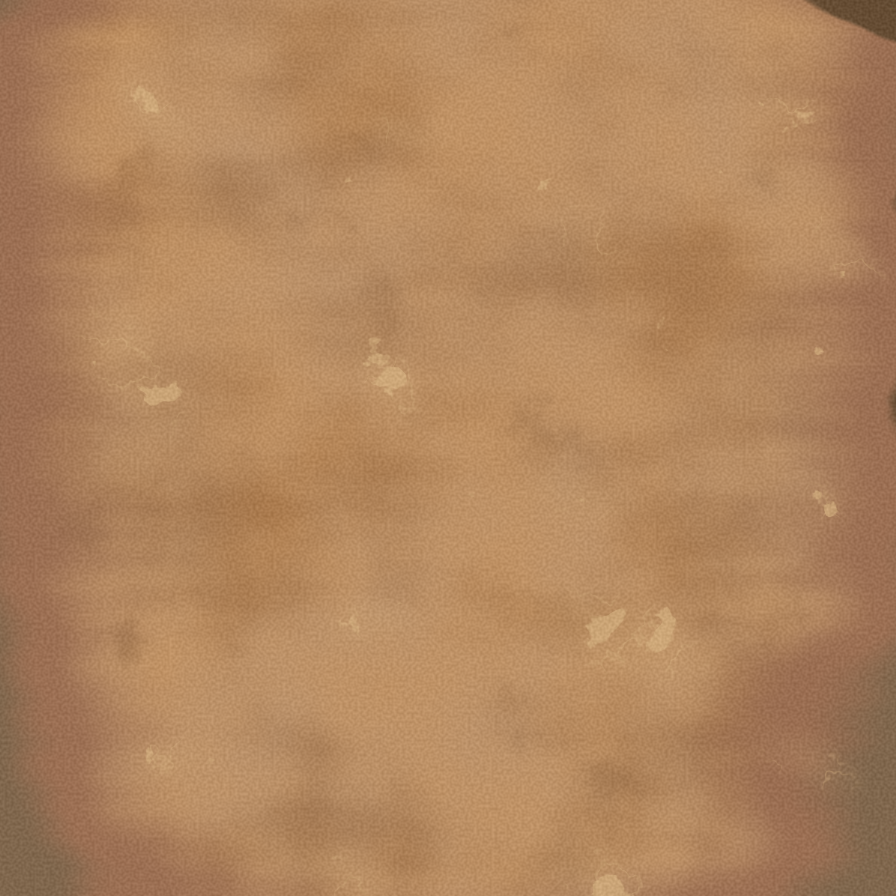
A WebGL 1 fragment shader for this texture:

```glsl
precision highp float;
// Aged, stained parchment: warm tan clouds with horizontal streaks, a reddish
// and olive worn rim, dark blots on the right, and ragged pale flakes.
// Layers of gradient noise are mixed from soft stains up to fine grain.
uniform vec2 u_resolution;

#define TAN vec3(0.745, 0.573, 0.405)
#define OCHRE vec3(0.655, 0.480, 0.320)
#define RUSSET vec3(0.600, 0.425, 0.320)
#define OLIVE vec3(0.490, 0.400, 0.300)
#define BURNT vec3(0.360, 0.275, 0.180)
#define PALE vec3(0.830, 0.690, 0.500)
#define CLOUD_SCALE 3.2
#define FLAKE_SCALE 17.0
#define GRAIN_SCALE 300.0
#define GRAIN_STRENGTH 0.05
#define PATCHES 15

float hash(vec2 cell) {
  vec3 h = fract(cell.xyx * vec3(0.1031, 0.1030, 0.0973));
  h += dot(h, h.yzx + 33.33);
  return fract((h.x + h.y) * h.z);
}

float corner(vec2 cell, vec2 offset) {
  float angle = 6.2832 * hash(cell);
  return dot(vec2(cos(angle), sin(angle)), offset);
}

// Gradient noise, roughly -1 to 1
float noise(vec2 p) {
  vec2 i = floor(p), f = p - i;
  vec2 w = f * f * f * (f * (f * 6.0 - 15.0) + 10.0);
  vec2 e = vec2(1.0, 0.0);
  float low = mix(corner(i, f), corner(i + e, f - e), w.x);
  float high = mix(corner(i + e.yx, f - e.yx), corner(i + 1.0, f - 1.0), w.x);
  return 1.4 * mix(low, high, w.y);
}

float fbm(vec2 p) {
  float sum = 0.0, amp = 0.5;
  for (int i = 0; i < 5; i++) {
    sum += amp * noise(p);
    p = mat2(1.6, 1.2, -1.2, 1.6) * p + 17.3;
    amp *= 0.5;
  }
  return sum;
}

// Streaks keep their axis, so the octaves are not rotated
float streaks(vec2 p) {
  return 0.6 * noise(p) + 0.35 * noise(p * 2.1 + 9.7) + 0.2 * noise(p * 4.3 + 31.0);
}

// Scattered diagonal patches where the surface has flaked
float flakeDensity(vec2 p) {
  float density = 0.0;
  for (int i = 0; i < PATCHES; i++) {
    float id = float(i) + 1.0;
    vec2 d = p - fract(id * vec2(0.7549, 0.5698) + vec2(0.13, 0.31));
    float angle = mix(-1.1, 0.3, hash(vec2(id, 4.0)));
    float c = cos(angle), s = sin(angle);
    d = vec2(c * d.x + s * d.y, c * d.y - s * d.x) * vec2(1.0, 2.0);
    float size = mix(0.05, 0.10, hash(vec2(id, 8.0)));
    float strength = mix(0.5, 1.0, hash(vec2(id, 12.0)));
    density = max(density, strength * exp(-dot(d, d) / (size * size)));
  }
  return density;
}

void main() {
  vec2 p = gl_FragCoord.xy / u_resolution;
  float clouds = fbm(p * CLOUD_SCALE + 5.0);
  float mottle = fbm(p * 11.0 + 40.0);
  float bands = streaks(p * vec2(2.0, 11.0) + 20.0);
  float lower = 1.0 - smoothstep(0.0, 0.45, p.y);
  float columns = lower * noise(vec2(p.x * 13.0, p.y * 1.5) + 60.0);

  // Soft stains on the sheet
  float stain = smoothstep(-0.22, 0.60, clouds + 0.35 * bands + 0.3 * columns + 0.25 * mottle);
  vec3 color = mix(TAN, OCHRE, stain);
  float smudge = smoothstep(0.10, 0.42, mottle) * smoothstep(-0.05, 0.35, fbm(p * 4.0 + 80.0));
  color = mix(color, OCHRE * 0.94, 0.6 * smudge);
  color += vec3(0.012, 0.0, -0.016) * fbm(p * 5.0 + 110.0) * 2.0;

  // Worn rim, widest in the lower corners
  float side = abs(p.x - 0.5) * 2.0;
  float side2 = side * side;
  float rim = 0.8 * side2 * side2 + 0.75 * side2 * lower;
  rim += 0.25 * (1.0 - smoothstep(0.0, 0.06, p.y)) + 0.18 * smoothstep(0.96, 1.0, p.y);
  rim += (0.22 * bands + 0.25 * clouds + 0.12 * columns) * smoothstep(0.2, 0.8, side);
  color = mix(color, RUSSET, 0.92 * smoothstep(0.15, 0.68, rim));
  color = mix(color, OLIVE, 0.9 * smoothstep(0.72, 1.25, rim));

  // Dark blots creeping in from the upper right
  float creep = p.x - 1.0 + 0.055 * noise(vec2(p.y * 9.0, 3.5));
  creep += 0.03 * mottle + 0.10 * smoothstep(0.93, 1.0, p.y);
  color = mix(color, BURNT, 0.85 * smoothstep(0.0, 0.016, creep) * smoothstep(0.48, 0.56, p.y));

  // Pale flakes, thin cracks and the glow around them
  float density = flakeDensity(p + 0.025 * vec2(mottle, clouds));
  float ragged = fbm(p * FLAKE_SCALE + 0.5 * mottle + 130.0);
  float flake = smoothstep(0.0, 0.09, ragged + 0.58 * density - 0.52);
  float vein = 1.0 - smoothstep(0.0, 0.035, abs(fbm(p * 12.0 + 170.0)));
  color = mix(color, PALE, 0.16 * smoothstep(0.1, 0.9, density));
  color = mix(color, PALE, 0.35 * vein * smoothstep(0.2, 0.65, density));
  color = mix(color, PALE, 0.68 * flake);

  // Paper grain
  color += GRAIN_STRENGTH * noise(p * GRAIN_SCALE + 0.37);
  gl_FragColor = vec4(clamp(color, 0.0, 1.0), 1.0);
}
```
